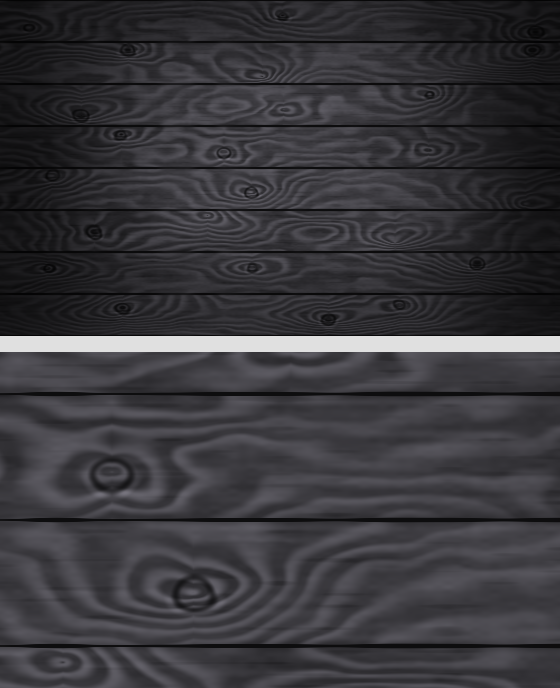
Top, the full canvas; bottom, a detail of the centre.
Reproduce this texture procedurally as a WebGL 1 fragment shader.

```glsl
precision highp float;
uniform vec2 u_resolution;

float hash(vec2 p) {
  return fract(sin(dot(p, vec2(127.1, 311.7))) * 43758.5453);
}

// Value noise that wraps after a whole number of cells in x
float noise(vec2 p, float period) {
  vec2 i = floor(p);
  vec2 f = fract(p);
  f = f * f * (3.0 - 2.0 * f);
  float x0 = mod(i.x, period);
  float x1 = mod(i.x + 1.0, period);
  return mix(mix(hash(vec2(x0, i.y)), hash(vec2(x1, i.y)), f.x),
             mix(hash(vec2(x0, i.y + 1.0)), hash(vec2(x1, i.y + 1.0)), f.x), f.y);
}

void main() {
  vec2 uv = gl_FragCoord.xy / u_resolution;
  float pixel = 8.0 / u_resolution.y;

  // Eight planks, each with its own noise rows
  float row = floor(uv.y * 8.0);
  float v = fract(uv.y * 8.0);
  float seed = row * 37.0;

  // Growth rings: long pointed arches along the plank
  float wobble = noise(vec2(uv.x * 40.0, v * 6.0 + seed), 40.0) - 0.5;
  float rings = v * 2.5 + 0.55 * wobble
              + 4.5 * noise(vec2(uv.x * 7.0, v * 2.0 + seed + 9.0), 7.0);

  // Knots wrap closed oval rings around themselves
  float glow = 0.0;
  float knotShade = 1.0;
  float knotRim = 0.0;
  for (int k = 0; k < 3; k++) {
    float slot = float(k);
    vec2 jitter = vec2(hash(vec2(row + 2.0, slot + 3.0)), hash(vec2(row + 5.0, slot + 11.0)));
    float size = mix(0.55, 1.1, hash(vec2(row + 7.0, slot + 23.0)));
    float present = step(0.25, hash(vec2(row + 9.0, slot + 41.0)));
    float dx = fract(uv.x - (slot + 0.1 + 0.8 * jitter.x) / 3.0 + 0.5) - 0.5;
    vec2 d = vec2(dx * 13.3, v - mix(0.1, 0.9, jitter.y));
    float pinch = 1.25 - 0.45 * abs(d.x) / (length(d) + 0.08);
    float reach = exp(-length(d * vec2(0.85, 1.7)) * pinch / size);
    rings += 8.0 * size * reach;
    glow += reach;

    float radius = 0.04 + 0.08 * size;
    float c = length(d * vec2(0.8, 1.0)) + 0.09 * wobble;
    float rim = smoothstep(0.05, 0.0, abs(c - radius));
    float heart = smoothstep(radius * 0.9, radius * 0.2, c) * step(0.4, jitter.x);
    knotShade *= 1.0 - present * (0.55 * rim + 0.6 * heart);
    knotRim += present * smoothstep(0.05, 0.0, abs(c - radius - 0.06)) * smoothstep(0.05, -0.1, d.y);
  }

  // Pale ridges that break off along their length
  float s = fract(rings);
  float ridge = smoothstep(0.15, 0.65, s) * (1.0 - smoothstep(0.68, 1.0, s));
  float broken = noise(vec2(uv.x * 22.0, v * 5.0 + seed + 200.0), 22.0);

  // Straight fibres, dark pores and worn patches
  float fibre = noise(vec2(uv.x * 12.0, v * 19.0 + seed), 12.0);
  float pores = smoothstep(0.7, 0.95, noise(vec2(uv.x * 30.0, v * 22.0 + seed + 400.0), 30.0));
  float speck = noise(vec2(uv.x * 180.0, v * 30.0 + seed), 180.0);
  float patches = noise(vec2(uv.x * 9.0, v * 1.5 + seed + 700.0), 9.0);

  float tone = 0.222 + 0.05 * (patches - 0.5) + 0.03 * (hash(vec2(row, 61.0)) - 0.5);
  tone += (0.02 + 0.07 * broken + 0.09 * min(glow, 0.8)) * (ridge - 0.4);
  tone += 0.045 * (fibre - 0.5) + 0.02 * (speck - 0.5) - 0.03 * pores;
  tone = (tone + 0.06 * knotRim) * knotShade;

  // Thin dark gap between planks with a faint bevel
  float edge = min(v, 1.0 - v);
  float gapWidth = 0.002 + 0.014 * noise(vec2(uv.x * 30.0, 3.0), 30.0);
  tone *= mix(0.86, 1.0, smoothstep(0.0, 0.08, edge));
  tone += 0.015 * smoothstep(0.05, 0.0, abs(v - 0.94));
  tone = mix(0.045, tone, smoothstep(gapWidth, gapWidth + pixel, edge));

  // Light pooled in the middle, level at the borders
  vec2 pool = 0.5 + 0.5 * cos(6.28318 * uv);
  pool = 1.0 - pool * pool;
  tone *= mix(0.36, 1.17, pool.x * (0.48 + 0.52 * pool.y));

  gl_FragColor = vec4(clamp(tone, 0.0, 1.0) * vec3(0.99, 0.97, 1.05), 1.0);
}
```
